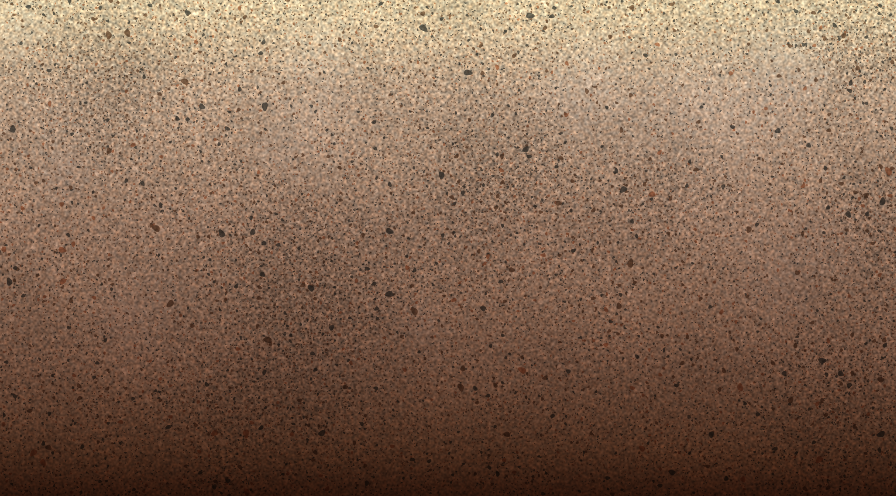
A Shadertoy shader for this texture:

```glsl
// Weathered sandstone plaster: a vertical light falloff from cream to umber,
// clouded by soft worn and gritty patches, grained with gradient noise and
// strewn with several sizes of irregular pebbles from jittered grids.

#define GRAIN_AMOUNT 0.36
#define CLOUD_AMOUNT 0.07
#define PATCH_LIGHT 0.50
#define PATCH_DARK 0.09
#define PEBBLE_LAYERS 5
#define COARSE_FREQ 25.0
#define LAYER_SCALE 1.55
#define COARSE_DENSITY 0.10
#define DENSITY_STEP 0.11
#define STONE_OPACITY 0.85
#define EXPOSURE 0.955

// Worn pale areas: centre, radius, strength
const vec4 PALE[10] = vec4[10](
    vec4(1.60, 0.88, 0.09, 1.0), vec4(0.63, 0.86, 0.08, 0.7),
    vec4(1.43, 0.76, 0.16, 0.8), vec4(0.13, 0.68, 0.07, 0.9),
    vec4(0.28, 0.36, 0.09, 0.8), vec4(0.84, 0.34, 0.06, 0.8),
    vec4(0.61, 0.71, 0.08, 0.7), vec4(1.59, 0.44, 0.10, 0.7),
    vec4(1.17, 0.82, 0.09, 0.8), vec4(0.05, 0.96, 0.06, 0.7));

// Gritty dark areas: centre, radius, strength
const vec4 GRITTY[9] = vec4[9](
    vec4(1.00, 0.61, 0.16, 1.0), vec4(0.57, 0.51, 0.14, 0.7),
    vec4(0.71, 0.40, 0.13, 0.8), vec4(0.21, 0.81, 0.14, 0.8),
    vec4(1.72, 0.90, 0.10, 0.9), vec4(1.78, 0.54, 0.12, 1.0),
    vec4(0.54, 0.23, 0.17, 0.8), vec4(1.33, 0.60, 0.10, 0.8),
    vec4(1.70, 0.20, 0.16, 0.6));

vec3 hash3(vec2 cell, float seed) {
    uvec3 v = uvec3(ivec3(ivec2(floor(cell)), int(seed))) * 1664525u + 1013904223u;
    v += v.yzx * v.zxy;
    v ^= v >> 16u;
    v += v.yzx * v.zxy;
    return vec3((v >> 8u) & 65535u) / 65535.0;
}

float cornerSlope(vec2 cell, vec2 offset) {
    float angle = 6.2832 * hash3(cell, 91.0).x;
    return dot(vec2(cos(angle), sin(angle)), offset);
}

float gradientNoise(vec2 p) {
    vec2 i = floor(p), f = p - i, e = vec2(1.0, 0.0);
    vec2 u = f * f * f * (f * (f * 6.0 - 15.0) + 10.0);
    float low = mix(cornerSlope(i, f), cornerSlope(i + e, f - e), u.x);
    float high = mix(cornerSlope(i + e.yx, f - e.yx), cornerSlope(i + 1.0, f - 1.0), u.x);
    return mix(low, high, u.y);
}

float fbm(vec2 p) {
    float sum = 0.0, amp = 1.0;
    for (int i = 0; i < 5; i++) {
        sum += amp * gradientNoise(p);
        p = mat2(1.6, 1.2, -1.2, 1.6) * p + 17.3;
        amp *= 0.58;
    }
    return sum;
}

float patchWeight(vec2 p, vec4 spot) {
    vec2 d = (p - spot.xy) / spot.z;
    return spot.w * exp(-dot(d, d));
}

vec3 wallColor(float y) {
    vec3 c = mix(vec3(0.18, 0.085, 0.045), vec3(0.29, 0.175, 0.115), smoothstep(-0.02, 0.10, y));
    c = mix(c, vec3(0.45, 0.32, 0.25), clamp((y - 0.08) / 0.20, 0.0, 1.0));
    c = mix(c, vec3(0.61, 0.48, 0.395), clamp((y - 0.28) / 0.27, 0.0, 1.0));
    c = mix(c, vec3(0.75, 0.635, 0.53), clamp((y - 0.55) / 0.25, 0.0, 1.0));
    return mix(c, vec3(0.91, 0.825, 0.66), smoothstep(0.78, 1.03, y));
}

// Stone tint relative to the wall: slate, umber, rust or pale quartz
vec3 stoneTint(float pick) {
    vec3 c = mix(vec3(0.34, 0.37, 0.39), vec3(0.52, 0.43, 0.36), step(0.32, pick));
    c = mix(c, vec3(0.80, 0.58, 0.46), step(0.68, pick));
    return mix(c, vec3(1.20, 1.22, 1.25), step(0.86, pick));
}

// One grid of pebbles; alpha holds coverage
vec4 pebbles(vec2 p, float freq, float density, float seed) {
    vec2 q = p * freq;
    float blur = 0.7 * freq / iResolution.y;
    vec4 stone = vec4(1.0, 1.0, 1.0, 0.0);
    for (int k = 0; k < 9; k++) {
        vec2 cell = floor(q) + vec2(k % 3 - 1, k / 3 - 1);
        vec3 place = hash3(cell, seed), form = hash3(cell, seed + 40.0);
        vec2 d = q - cell - 0.1 - 0.8 * place.xy;
        float turn = 6.2832 * form.x;
        d = mat2(cos(turn), -sin(turn), sin(turn), cos(turn)) * d;
        d.y *= 1.0 + 0.6 * form.y;
        float radius = mix(0.10, 0.23, form.y);
        radius *= 1.0 + 0.10 * sin(3.0 * atan(d.y, d.x + 1e-5) + 9.0 * form.z);
        float cover = smoothstep(blur, -blur, length(d) - radius) * step(place.z, density);
        if (cover > stone.a) stone = vec4(stoneTint(form.z), cover);
    }
    return stone;
}

void mainImage(out vec4 fragColor, in vec2 fragCoord) {
    vec2 p = fragCoord / iResolution.y;

    // Broad patches with ragged borders
    vec2 ragged = p + 0.07 * vec2(fbm(p * 8.0), fbm(p * 8.0 + 31.0));
    float pale = 0.0, grit = 0.0;
    for (int i = 0; i < 10; i++) pale += patchWeight(ragged, PALE[i]);
    for (int i = 0; i < 9; i++) grit += patchWeight(ragged, GRITTY[i]);
    float cloud = fbm(p * 6.0 + 8.0);
    vec3 wall = EXPOSURE * wallColor(p.y) * (1.0 + CLOUD_AMOUNT * cloud - PATCH_DARK * grit);
    wall *= mix(vec3(1.0), vec3(1.05, 1.09, 1.15), clamp(pale * PATCH_LIGHT, 0.0, 1.0));

    // Sandy grain on turned axes, calmer where the surface is worn
    float rough = clamp(0.9 + 0.6 * grit - 0.4 * pale, 0.4, 1.7);
    vec2 turned = mat2(0.8, 0.6, -0.6, 0.8) * p;
    float grain = gradientNoise(turned * 190.0) + 0.8 * gradientNoise(p.yx * 117.0 + 5.0)
                + 0.35 * gradientNoise(turned * 58.0 + 23.0);
    vec3 color = wall * (1.0 + GRAIN_AMOUNT * mix(1.0, rough, 0.5) * grain);
    color *= 1.0 + vec3(0.08, 0.0, -0.07) * gradientNoise(turned * 105.0 + 60.0);

    // Fine to coarse stones, gathered in the gritty areas
    for (int i = PEBBLE_LAYERS - 1; i >= 0; i--) {
        float level = float(i);
        float density = (COARSE_DENSITY + DENSITY_STEP * level) * rough * (1.0 + 0.4 * cloud);
        vec4 stone = pebbles(p, COARSE_FREQ * pow(LAYER_SCALE, level), density, 3.0 + level);
        vec3 face = wall * stone.rgb * (1.0 + 0.25 * grain);
        color = mix(color, face, STONE_OPACITY * stone.a);
    }
    fragColor = vec4(clamp(color, 0.0, 1.0), 1.0);
}
```
